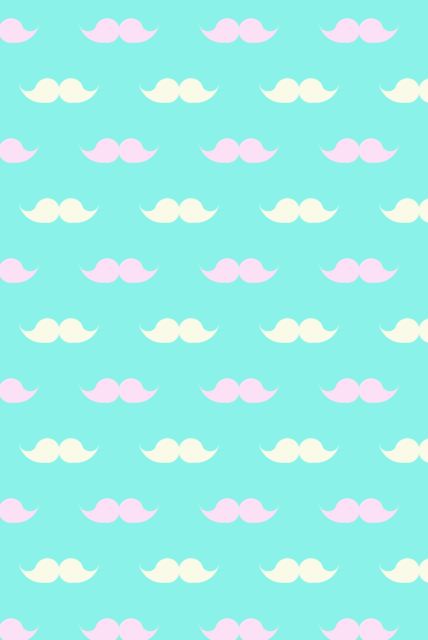
Give the GLSL for this pattern, as a Shadertoy shader.

```glsl
// Staggered rows of pink and cream curled moustaches on flat aqua.
#define CANVAS_UNITS 768.0   // design units over the canvas height
#define PITCH_X 144.0        // spacing along a row
#define PITCH_Y 72.0         // spacing between rows
#define FIRST_CENTER vec2(-1.0, 36.2)
#define EDGE_SOFTNESS 0.7    // half width of an edge, in pixels
#define AQUA  vec3(0.54, 0.95, 0.91)
#define PINK  vec3(0.99, 0.88, 0.96)
#define CREAM vec3(0.98, 0.98, 0.91)

float circle(vec2 p, vec2 center, float radius) {
    return length(p - center) - radius;
}

// Signed distance to one moustache, about 96 units wide.
float moustache(vec2 p) {
    p.x = abs(p.x);
    const vec2 lobeCenter = vec2(14.2, -0.5);
    const vec2 hollowCenter = vec2(37.3, 9.75);
    const float tipHeight = 7.0;

    // Round lobe beside the middle notch
    float lobe = circle(p, lobeCenter, 14.8);

    // Tail: a wide belly, hollowed above so that it curls to a point
    float belly = circle(p, vec2(20.5, 13.0), 28.1);
    float hollow = circle(p, hollowCenter, 11.05);
    vec2 along = normalize(hollowCenter - lobeCenter);
    float belowJoin = dot(p - lobeCenter, vec2(-along.y, along.x));
    float tail = max(max(belly, -hollow), max(belowJoin, p.y - tipHeight));

    return min(lobe, tail);
}

void mainImage(out vec4 fragColor, in vec2 fragCoord) {
    // Design units, measured down from the upper left
    float unitsPerPixel = CANVAS_UNITS / iResolution.y;
    vec2 pos = vec2(fragCoord.x, iResolution.y - fragCoord.y) * unitsPerPixel;

    // Alternate rows shift by half a pitch and change colour
    float row = floor(pos.y / PITCH_Y);
    float odd = mod(row, 2.0);
    float shiftedX = pos.x - FIRST_CENTER.x - 0.5 * PITCH_X * odd;
    vec2 cell = vec2(mod(shiftedX + 0.5 * PITCH_X, PITCH_X) - 0.5 * PITCH_X,
                     FIRST_CENTER.y - mod(pos.y, PITCH_Y));

    float soft = EDGE_SOFTNESS * unitsPerPixel;
    float coverage = 1.0 - smoothstep(-soft, soft, moustache(cell));
    vec3 color = mix(AQUA, mix(PINK, CREAM, odd), coverage);
    fragColor = vec4(color, 1.0);
}
```
